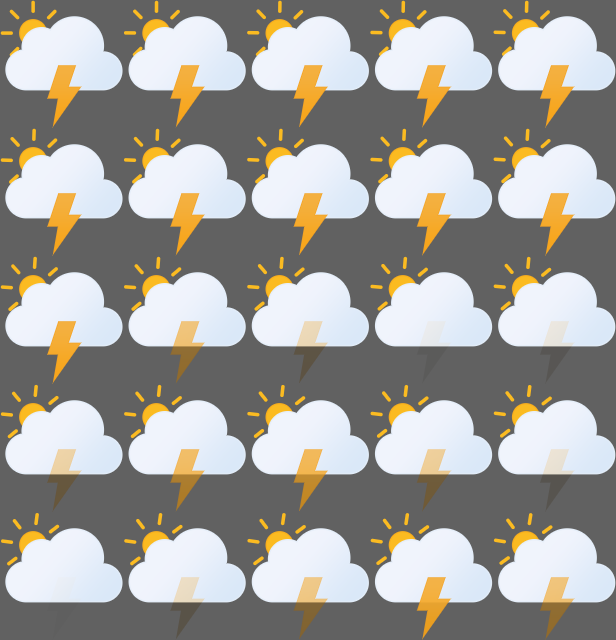
Write a WebGL 1 fragment shader that draws this pattern.

```glsl
precision highp float;

uniform vec2 u_resolution;

const float REPEATS = 5.0;
const vec2 CELL = vec2(147.6, 153.6); // design units, y pointing down
const float PI = 3.14159265;

const vec3 BACKDROP = vec3(0.38);
const vec3 SUN_FILL = vec3(0.985, 0.735, 0.13);
const vec3 SUN_RIM = vec3(0.97, 0.68, 0.11);
const vec3 CLOUD_LIGHT = vec3(0.942, 0.955, 0.988);
const vec3 CLOUD_SHADE = vec3(0.855, 0.91, 0.972);
const vec3 CLOUD_RIM = vec3(0.89, 0.93, 0.975);
const vec3 BOLT_TOP = vec3(0.955, 0.69, 0.25);
const vec3 BOLT_BOTTOM = vec3(0.97, 0.65, 0.11);
const vec3 BOLT_RIM = vec3(0.95, 0.63, 0.13);

float coverage(float dist, float pixel) {
  return clamp(0.5 - dist / pixel, 0.0, 1.0);
}

float circle(vec2 p, vec2 center, float radius) {
  return length(p - center) - radius;
}

float box(vec2 p, vec2 low, vec2 high) {
  vec2 d = abs(p - 0.5 * (low + high)) - 0.5 * (high - low);
  return length(max(d, 0.0)) + min(max(d.x, d.y), 0.0);
}

// Half-plane bounded by a to b; shapes are wound clockwise
float edge(vec2 p, vec2 a, vec2 b) {
  vec2 d = normalize(b - a);
  return dot(p - a, vec2(d.y, -d.x));
}

float triangle(vec2 p, vec2 a, vec2 b, vec2 c) {
  return max(edge(p, a, b), max(edge(p, b, c), edge(p, c, a)));
}

float quad(vec2 p, vec2 a, vec2 b, vec2 c, vec2 d) {
  return max(max(edge(p, a, b), edge(p, b, c)), max(edge(p, c, d), edge(p, d, a)));
}

// Eight capsules folded into one angular sector
float sunRays(vec2 q, float turn) {
  float sector = PI / 4.0;
  float angle = mod(atan(q.y, q.x) - turn + 0.5 * sector, sector) - 0.5 * sector;
  vec2 folded = length(q) * vec2(cos(angle), sin(angle));
  folded.x -= clamp(folded.x, 26.3, 36.7);
  return length(folded) - 2.1;
}

float cloudShape(vec2 p) {
  float d = box(p, vec2(31.3, 60.0), vec2(123.3, 108.5));
  d = min(d, circle(p, vec2(31.3, 83.6), 24.9));
  d = min(d, circle(p, vec2(49.8, 56.5), 24.1));
  d = min(d, circle(p, vec2(89.2, 55.0), 35.5));
  return min(d, circle(p, vec2(123.3, 85.0), 23.5));
}

float boltShape(vec2 p) {
  float upper = quad(p, vec2(69.8, 78.3), vec2(91.2, 78.3),
                     vec2(77.6, 118.4), vec2(56.6, 118.4));
  float lower = triangle(p, vec2(71.7, 104.0), vec2(97.5, 104.0), vec2(63.2, 152.6));
  return min(upper, lower);
}

// Steady for the first frames, then pulsing
float boltOpacity(float frame) {
  float wave = abs(2.0 * fract((frame - 10.1) / 6.5) - 1.0);
  return frame < 10.5 ? 1.0 : pow(wave, 1.2);
}

vec3 drawSun(vec3 base, vec2 q, float turn, float pixel) {
  float disc = length(q) - 16.8;
  vec3 fill = mix(SUN_FILL, SUN_RIM, smoothstep(-2.5, -0.5, disc));
  base = mix(base, SUN_FILL, coverage(sunRays(q, turn), pixel));
  return mix(base, fill, coverage(disc, pixel));
}

vec3 drawCloud(vec3 base, vec2 p, float dist, float pixel) {
  float shade = smoothstep(0.0, 90.0, dot(p - vec2(55.0), vec2(0.75, 0.66)));
  vec3 fill = mix(CLOUD_LIGHT, CLOUD_SHADE, shade);
  fill = mix(fill, CLOUD_RIM, 0.8 * smoothstep(-2.6, -0.8, dist));
  return mix(base, fill, coverage(dist, pixel));
}

// A fading bolt darkens where no cloud lies behind it
vec3 drawBolt(vec3 base, vec2 p, float opacity, float cloudCover, float pixel) {
  float dist = boltShape(p);
  vec3 fill = mix(BOLT_TOP, BOLT_BOTTOM, smoothstep(80.0, 145.0, p.y));
  fill = mix(fill, BOLT_RIM, 0.7 * smoothstep(-1.6, -0.4, dist));
  fill *= mix(opacity, 1.0, cloudCover);
  return mix(base, fill, opacity * coverage(dist, pixel));
}

void main() {
  vec2 uv = gl_FragCoord.xy / u_resolution;
  vec2 grid = vec2(uv.x, 1.0 - uv.y) * REPEATS;
  vec2 id = floor(grid);
  vec2 p = fract(grid) * CELL;
  float pixel = CELL.y * REPEATS / u_resolution.y;

  // Each cell is one step of a slow turn and a flickering bolt
  float frame = id.x + REPEATS * id.y;
  float turn = radians(0.375 * frame);
  float cloud = cloudShape(p);

  vec3 color = drawSun(BACKDROP, p - vec2(39.7, 39.7), turn, pixel);
  color = drawCloud(color, p, cloud, pixel);
  color = drawBolt(color, p, boltOpacity(frame), coverage(cloud, pixel), pixel);
  gl_FragColor = vec4(color, 1.0);
}
```
